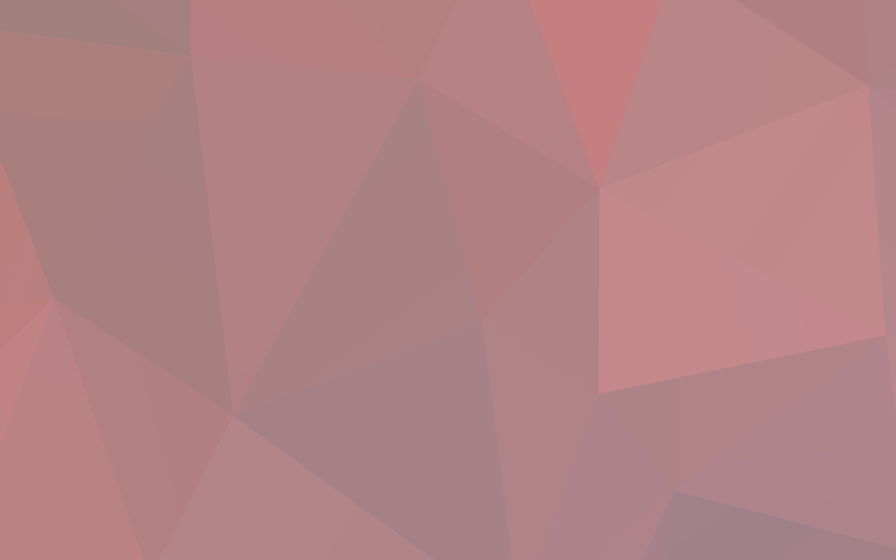
This background is drawn by a WebGL 1 fragment shader. Its source:

```glsl
precision highp float;
// Low-poly background: large flat triangles in muted rose, coral and mauve.

uniform vec2 u_resolution;

#define CELL 0.405           // mesh spacing in canvas heights
#define JITTER 0.37          // vertex displacement in cells, below 0.5
#define SEED 7.0
#define RED_MID 0.695
#define RED_SPREAD 0.045     // even part of the redness range
#define RED_TAIL 0.042       // extra reach of the rare extremes
#define RED_SCATTER 0.28     // random part of the redness
#define WARM_GB vec2(0.497, 0.488)
#define COOL_GB vec2(0.502, 0.540)
#define BLOOM_GB vec2(0.036, 0.018) // lightening of cool, red facets
#define SHADE_SLOPE 0.007    // gentle gradient inside each facet

float hash(vec2 p) {
    vec3 q = fract(vec3(p.xyx) * 0.1031 + SEED * 0.137);
    q += dot(q, q.yzx + 33.33);
    return fract((q.x + q.y) * q.z);
}

float cross2(vec2 a, vec2 b) {
    return a.x * b.y - a.y * b.x;
}

float doubleArea(vec2 a, vec2 b, vec2 c) {
    return cross2(b - a, c - a);
}

// Mesh vertex belonging to a grid corner
vec2 vertexAt(vec2 corner) {
    vec2 offset = vec2(hash(corner + 11.3), hash(corner + 47.9)) - 0.5;
    return corner + 2.0 * JITTER * offset;
}

// Antialiased inside test for one edge of a counter-clockwise triangle
float edgeCoverage(vec2 p, vec2 a, vec2 b, float pixel) {
    float dist = cross2(b - a, p - a) / length(b - a);
    return clamp(0.5 + dist / pixel, 0.0, 1.0);
}

// Facet colour: redness drifts over the mesh, cooler to the lower right
vec3 facetColor(vec2 p, vec2 centre, vec2 cell, float side) {
    vec2 id = cell * 2.0 + vec2(side, 83.0);
    float phase = 0.17 + dot(cell, vec2(0.18, 0.19)) + 0.12 * side;
    phase += RED_SCATTER * (hash(id) - 0.5);
    float level = abs(2.0 * fract(phase) - 1.0);
    float swing = 2.0 * level - 1.0;
    float red = RED_MID + RED_SPREAD * swing + RED_TAIL * swing * swing * swing;

    vec2 place = centre * CELL * vec2(u_resolution.y / u_resolution.x, 1.0);
    float cool = 0.6 * place.x + 0.45 * (1.0 - place.y);
    cool = clamp(cool + 0.35 * (hash(id + 19.7) - 0.5), 0.0, 1.0);
    vec2 greenBlue = mix(WARM_GB, COOL_GB, cool);
    greenBlue += BLOOM_GB * level * smoothstep(0.3, 0.7, cool);

    float angle = 6.2832 * hash(id + 5.1);
    float slope = dot(p - centre, vec2(cos(angle), sin(angle)));
    return vec3(red, greenBlue) + SHADE_SLOPE * slope * vec3(1.0, 0.2, -0.6);
}

// Facet colour weighted by its coverage of the pixel, weight in alpha
vec4 facet(vec2 p, vec2 a, vec2 b, vec2 c, vec2 cell, float side, float pixel) {
    float cover = edgeCoverage(p, a, b, pixel)
                * edgeCoverage(p, b, c, pixel)
                * edgeCoverage(p, c, a, pixel);
    vec3 color = facetColor(p, (a + b + c) / 3.0, cell, side);
    return vec4(color, 1.0) * cover;
}

void main() {
    vec2 p = gl_FragCoord.xy / (u_resolution.y * CELL);
    float pixel = 1.0 / (u_resolution.y * CELL);
    vec2 home = floor(p);
    vec4 sum = vec4(0.0);

    // Displaced quads can reach into neighbouring cells
    for (int j = -1; j <= 1; j++) {
        for (int i = -1; i <= 1; i++) {
            vec2 cell = home + vec2(float(i), float(j));
            vec2 a = vertexAt(cell);
            vec2 b = vertexAt(cell + vec2(1.0, 0.0));
            vec2 c = vertexAt(cell + vec2(1.0, 1.0));
            vec2 d = vertexAt(cell + vec2(0.0, 1.0));

            // Split along the diagonal whose smaller half is larger
            float splitAC = min(doubleArea(a, b, c), doubleArea(a, c, d));
            float splitBD = min(doubleArea(a, b, d), doubleArea(b, c, d));
            bool useAC = splitAC > splitBD;

            sum += facet(p, a, b, useAC ? c : d, cell, 0.0, pixel);
            sum += facet(p, useAC ? a : b, c, d, cell, 1.0, pixel);
        }
    }
    gl_FragColor = vec4(sum.rgb / max(sum.a, 0.001), 1.0);
}
```
